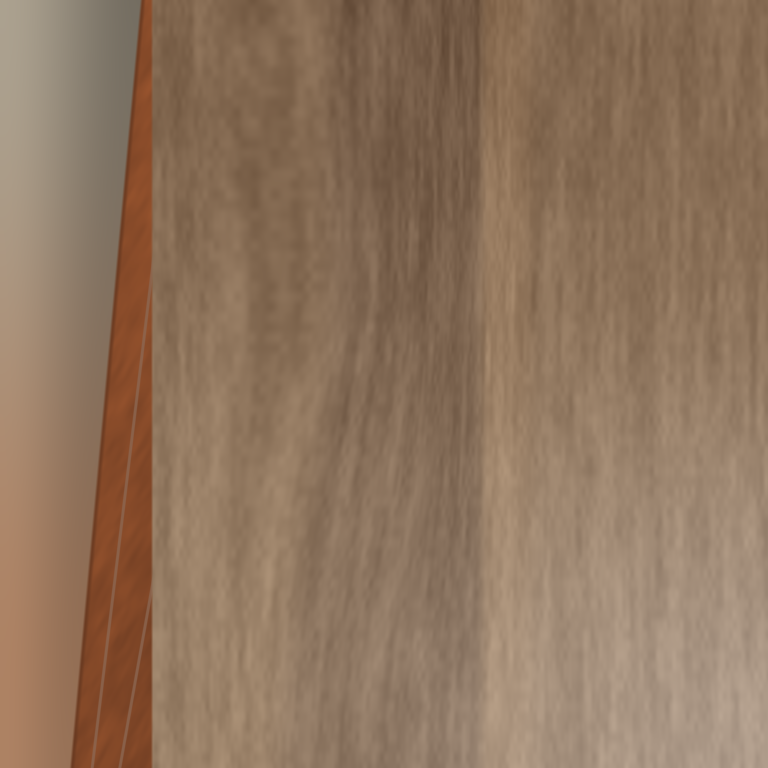
Reproduce this texture procedurally as a WebGL 2 fragment shader.

```glsl
#version 300 es
precision highp float;
// Soft-lit brown wood board beside a narrow red-brown plank strip and a pale wall.

uniform vec2 u_resolution;
out vec4 fragColor;

// Layout, in canvas units
const float BOARD_LEFT = 0.198;
const float WALL_EDGE_BOTTOM = 0.092;
const float WALL_EDGE_TOP = 0.184;
const float EDGE_SOFTNESS = 0.0022;
const float SEAM_WIDTH = 0.0016;

// Colours
const vec3 WALL_LOW = vec3(0.68, 0.51, 0.39);
const vec3 WALL_HIGH = vec3(0.67, 0.63, 0.56);
const vec3 PLANK_DARK = vec3(0.42, 0.23, 0.13);
const vec3 PLANK_LIGHT = vec3(0.60, 0.33, 0.18);
const vec3 SEAM = vec3(0.55, 0.41, 0.33);
const vec3 BOARD_TOP = vec3(0.51, 0.405, 0.31);
const vec3 BOARD_LOW = vec3(0.62, 0.52, 0.42);
const vec3 SHEEN = vec3(0.69, 0.62, 0.56);
const vec3 GRAIN_TINT = vec3(1.0, 0.96, 0.88);

// Grain frequencies and strengths
const vec2 STREAK_FREQ = vec2(42.0, 3.0);
const vec2 FIBRE_FREQ = vec2(115.0, 13.0);
const vec2 FLECK_FREQ = vec2(190.0, 75.0);
const float STREAK_GAIN = 0.095;
const float FIBRE_GAIN = 0.07;
const float FLECK_GAIN = 0.045;

float hash(vec2 p) {
    return fract(sin(dot(p, vec2(127.1, 311.7))) * 43758.5453);
}

// Value noise, centred on zero
float noise(vec2 p) {
    vec2 cell = floor(p);
    vec2 f = fract(p);
    f = f * f * (3.0 - 2.0 * f);
    float low = mix(hash(cell), hash(cell + vec2(1.0, 0.0)), f.x);
    float high = mix(hash(cell + vec2(0.0, 1.0)), hash(cell + vec2(1.0, 1.0)), f.x);
    return mix(low, high, f.y) - 0.5;
}

float fbm(vec2 p) {
    float sum = 0.0;
    float gain = 0.6;
    for (int i = 0; i < 3; i++) {
        sum += gain * noise(p);
        p = p * 2.03 + 17.3;
        gain *= 0.5;
    }
    return sum;
}

// Soft mask of a line through a and b
float seamMask(vec2 p, vec2 a, vec2 b) {
    vec2 dir = normalize(b - a);
    float dist = abs(dot(p - a, vec2(-dir.y, dir.x)));
    return 1.0 - smoothstep(SEAM_WIDTH * 0.5, SEAM_WIDTH * 0.5 + EDGE_SOFTNESS, dist);
}

vec3 wallColor(vec2 p, float edge) {
    vec3 color = mix(WALL_LOW, WALL_HIGH, smoothstep(0.1, 1.0, p.y));
    float shade = smoothstep(0.02, 1.0, p.x / edge);
    return color * (1.0 - shade * mix(0.12, 0.32, p.y));
}

vec3 plankColor(vec2 p, float edge) {
    // Diagonal figure running up the strip
    vec2 q = vec2(p.x - 0.55 * p.y, p.y + p.x);
    float figure = fbm(q * vec2(38.0, 11.0)) + 0.5 * noise(q * vec2(130.0, 25.0));
    float tone = 0.42 + 0.55 * figure + 0.25 * smoothstep(0.1, 0.6, p.y);
    vec3 color = mix(PLANK_DARK, PLANK_LIGHT, clamp(tone, 0.0, 1.0));
    float seams = max(seamMask(p, vec2(0.120, 0.0), vec2(0.196, 0.63)),
                      seamMask(p, vec2(0.156, 0.0), vec2(0.197, 0.23)));
    color = mix(color, SEAM, seams * 0.75);
    float rim = 1.0 - smoothstep(0.002, 0.007, p.x - edge);
    return mix(color, PLANK_DARK * 0.95, rim * 0.75);
}

vec3 boardColor(vec2 p) {
    // Broad light from the lower right
    vec3 color = mix(BOARD_LOW, BOARD_TOP, smoothstep(0.0, 1.0, p.y));
    color = mix(color, SHEEN, 0.85 * smoothstep(0.75, 0.0, distance(p, vec2(1.02, -0.05))));

    // Dark heartwood band and the pale strip next to it
    float wander = 0.02 * noise(vec2(p.y * 4.0, 3.0));
    float bandLeft = mix(0.37, 0.43, smoothstep(0.1, 0.65, p.y)) + wander;
    float band = smoothstep(bandLeft - 0.03, bandLeft + 0.035, p.x)
               * (1.0 - smoothstep(0.615, 0.635, p.x));
    float pale = smoothstep(0.625, 0.638, p.x) * (1.0 - smoothstep(0.67, 0.71, p.x));
    color -= band * vec3(0.062, 0.056, 0.042);
    color += pale * vec3(0.045, 0.034, 0.022) * mix(0.4, 1.0, p.y);

    // Long streaks, leaning inside the band
    float lean = 0.08 * smoothstep(0.0, 0.65, p.y) * smoothstep(0.25, 0.45, p.x)
               * (1.0 - smoothstep(0.5, 0.7, p.x));
    float sway = 0.012 * noise(vec2(p.x * 5.0, p.y * 4.0));
    vec2 q = vec2(p.x - lean + sway, p.y);
    float contrast = mix(1.0, 0.55, smoothstep(0.65, 1.0, p.x));
    float grain = STREAK_GAIN * contrast * fbm(q * STREAK_FREQ);
    grain += FIBRE_GAIN * noise(q * FIBRE_FREQ + 9.0);
    grain += FLECK_GAIN * noise(q * FLECK_FREQ + 31.0);
    return color + grain * GRAIN_TINT;
}

void main() {
    vec2 p = gl_FragCoord.xy / u_resolution;
    float wallEdge = mix(WALL_EDGE_BOTTOM, WALL_EDGE_TOP, p.y);
    vec3 color = mix(wallColor(p, wallEdge), plankColor(p, wallEdge),
                     smoothstep(-EDGE_SOFTNESS, EDGE_SOFTNESS, p.x - wallEdge));
    float board = smoothstep(-EDGE_SOFTNESS, EDGE_SOFTNESS, p.x - BOARD_LEFT);
    fragColor = vec4(mix(color, boardColor(p), board), 1.0);
}
```
